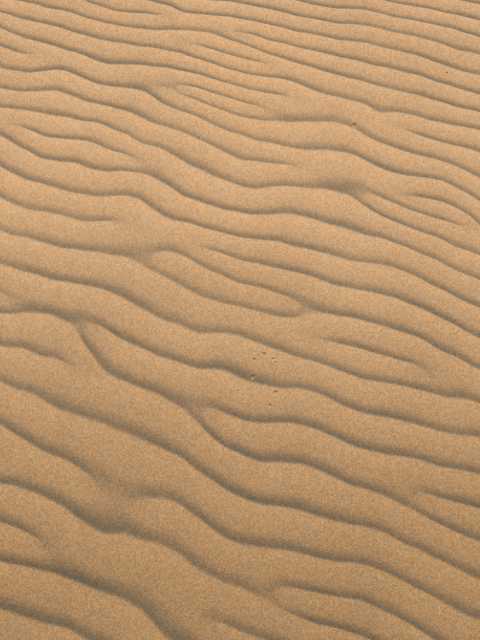
Write a Shadertoy shader that draws this texture.

```glsl
float hash(vec2 p) {
    vec3 q = fract(vec3(p.xyx) * 0.1031);
    q += dot(q, q.yzx + 33.33);
    return fract((q.x + q.y) * q.z);
}

float noise(vec2 p) {
    vec2 cell = floor(p), t = fract(p);
    t = t * t * (3.0 - 2.0 * t);
    return mix(mix(hash(cell), hash(cell + vec2(1, 0)), t.x),
               mix(hash(cell + vec2(0, 1)), hash(cell + vec2(1, 1)), t.x), t.y);
}

// Offset from a ripple end, with the ripple direction laid along x
vec2 alongRipple(vec2 offset) {
    return vec2(offset.x * 0.35, offset.y + 0.2 * offset.x);
}

// x: ripple phase, rising away from the viewer; y: fade near ripple ends
vec2 ripples(vec2 ground) {
    float phase = ground.y + 0.2 * ground.x;
    phase += 0.8 * (noise(ground * vec2(0.13, 0.17) + 40.0) - 0.5);
    phase += 0.5 * (noise(ground * vec2(0.33, 0.4) + 70.0) - 0.5);
    phase += 0.1 * (noise(ground * vec2(1.0, 0.9) + 90.0) - 0.5);

    // Each pair of opposite phase vortices inserts one ripple of finite length
    float fade = 1.0;
    for (int i = 0; i < 18; i++) {
        float id = float(i);
        vec2 start = vec2(-17.0 + 28.0 * hash(vec2(id, 13.7)),
                          25.5 + 21.0 * (id + hash(vec2(id, 8.1))) / 18.0);
        float span = 4.0 + 5.0 * hash(vec2(id, 5.3));
        vec2 a = alongRipple(ground - start);
        vec2 b = alongRipple(ground - start - span * vec2(1.0, -0.2));
        float turn = mod(id, 2.0) < 0.5 ? 1.0 : -1.0;
        phase += turn * (atan(a.y, a.x) - atan(b.y, b.x)) / 6.2831853;
        fade *= smoothstep(0.03, 0.5, length(a)) * smoothstep(0.03, 0.5, length(b));
    }
    return vec2(phase, fade);
}

// Small pits and crumbs: x is dark, y is lit
vec2 debris(vec2 uv) {
    vec2 marks = vec2(0.0);
    for (int i = 0; i < 16; i++) {
        float id = float(i);
        vec2 rnd = vec2(hash(vec2(id, 21.0)), hash(vec2(id, 37.0)));
        vec2 center = i < 11 ? vec2(0.40, 0.41) + (rnd - 0.5) * vec2(0.08, 0.1)
                             : vec2(0.75, 0.3) * rnd + vec2(0.0, 0.7);
        float size = 0.001 + 0.0025 * pow(hash(vec2(id, 55.0)), 2.0);
        vec2 offset = (uv - center) * vec2(0.7, 1.0);
        marks.x += 1.0 - smoothstep(0.2 * size, size, length(offset));
        marks.y += 1.0 - smoothstep(0.2 * size, size, length(offset + vec2(0.0, 1.5 * size)));
    }
    return min(marks, 1.0);
}

void mainImage(out vec4 fragColor, in vec2 fragCoord) {
    vec2 uv = fragCoord / iResolution.y;

    // Perspective ground, one unit of depth per ripple
    float depth = 56.0 / (2.19 - uv.y);
    vec2 ground = vec2((uv.x - 0.375) * depth, depth);
    vec2 ripple = ripples(ground);
    float f = fract(ripple.x);

    // Crisp crest on the near side, soft shade on the far side
    float shade = max(pow(1.0 - smoothstep(0.0, 0.38, f), 1.4), smoothstep(0.9, 1.0, f));
    float strength = mix(0.65, 1.05, noise(ground * vec2(0.3, 0.6) + 15.0));
    shade *= strength * mix(0.35, 1.0, ripple.y);
    float crest = smoothstep(0.3, 0.85, f) * ripple.y;

    // Sand, warmer and darker toward the viewer
    float far = smoothstep(0.0, 0.8, uv.y);
    vec3 sand = mix(vec3(0.69, 0.54, 0.38), vec3(0.825, 0.66, 0.49), far);
    vec3 shadow = mix(vec3(0.43, 0.375, 0.30), vec3(0.54, 0.465, 0.37), far);
    sand *= 0.965 + 0.06 * crest;
    sand *= 0.98 + 0.04 * noise(uv * 9.0);
    vec3 color = mix(sand, shadow, 0.92 * shade);

    // Grains
    float grain = noise(uv * 530.0) + 0.4 * noise(uv * 290.0 + 9.0) - 0.7;
    color *= 1.0 + grain * mix(0.18, 0.12, far);

    vec2 marks = debris(uv);
    color = mix(color, vec3(0.86, 0.71, 0.54), 0.5 * marks.y);
    color = mix(color, vec3(0.42, 0.31, 0.21), 0.6 * marks.x);
    fragColor = vec4(color, 1.0);
}
```
